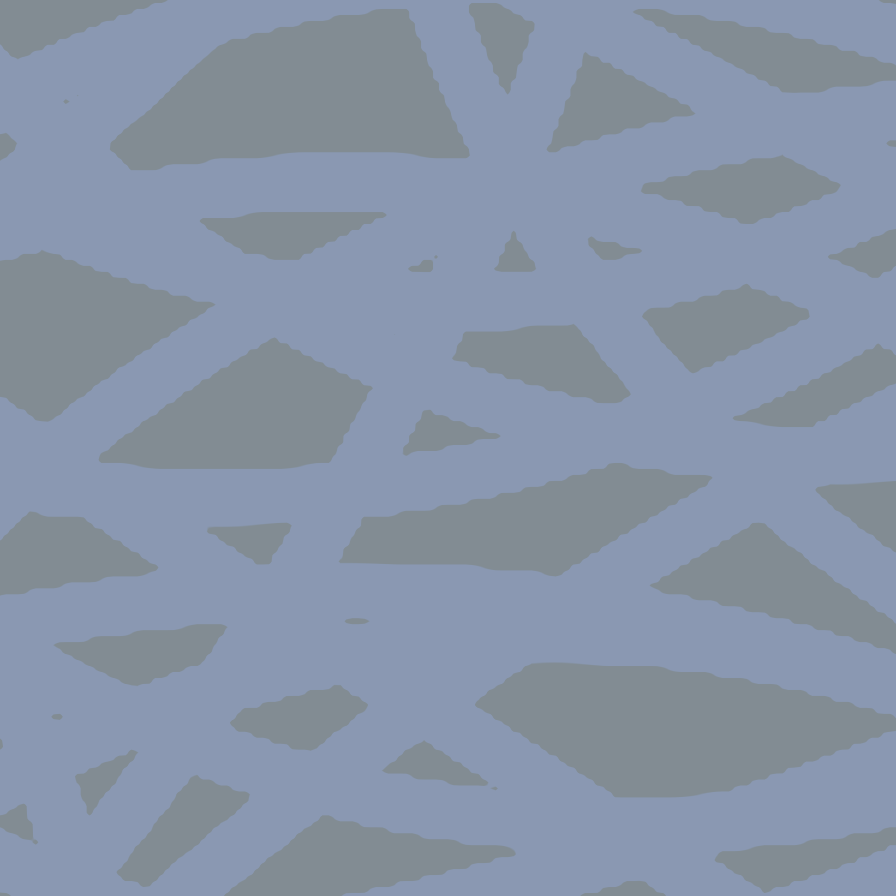
This pattern is drawn by a WebGL 1 fragment shader. Its source:

```glsl
precision highp float;
// Broad, gently bent blue strands crossing over a grey ground, with faintly stepped edges.

uniform vec2 u_resolution;

const vec3 STRAND_COLOR = vec3(0.54, 0.598, 0.70);
const vec3 GROUND_COLOR = vec3(0.508, 0.548, 0.578);

const int STRAND_COUNT = 18;
const float HALF_WIDTH = 0.032;
const float SPREAD = 1.2;       // range of strand offsets across the canvas
const float MAX_BEND = 0.5;     // strongest parabolic curvature
const float GOLDEN = 0.618034;
const float CELL = 1.0 / 150.0; // lattice that steps the edges
const float STEP_GAIN = 2.5;    // higher values give flatter steps

// Sine-free hash: one value in, three random values in 0..1 out.
vec3 hash31(float n) {
  vec3 h = fract(vec3(n) * vec3(0.1031, 0.1030, 0.0973));
  h += dot(h, h.yzx + 33.33);
  return fract((h.xxy + h.yzz) * h.zyx);
}

// Approximate distance to a parabola through the canvas centre, shifted sideways.
float bentLineDistance(vec2 p, float angle, float offset, float bend) {
  float c = cos(angle);
  float s = sin(angle);
  vec2 q = vec2(c * p.x + s * p.y, c * p.y - s * p.x);
  float slope = 2.0 * bend * q.x;
  float rise = offset + bend * (q.x * q.x - 0.08);
  return abs(q.y - rise) / sqrt(1.0 + slope * slope);
}

// Signed depth inside the union of strands; positive means covered.
float strandDepth(vec2 p) {
  float nearest = 10.0;
  for (int i = 0; i < STRAND_COUNT; i++) {
    float index = float(i);
    vec3 rnd = hash31(index + 7.0);
    // Evenly spread directions, favouring the horizontal.
    float t = 2.0 * (index + rnd.x) / float(STRAND_COUNT) - 1.0;
    float angle = t * (0.4 + 0.8 * t * t);
    // Golden-ratio offsets keep similar directions apart.
    float offset = (fract(index * GOLDEN + 0.12 * rnd.y) - 0.5) * SPREAD;
    float bend = (2.0 * rnd.z - 1.0) * MAX_BEND;
    nearest = min(nearest, bentLineDistance(p, angle, offset, bend));
  }
  return HALF_WIDTH - nearest;
}

// Clamped coverage at a lattice corner.
float cornerCoverage(vec2 corner) {
  return clamp(0.5 + STEP_GAIN * strandDepth(corner * CELL) / CELL, 0.0, 1.0);
}

// Bilinear blend of corner coverages; its half level has stepped edges.
float steppedCoverage(vec2 p) {
  vec2 lattice = p / CELL;
  vec2 base = floor(lattice);
  vec2 f = lattice - base;
  float low = mix(cornerCoverage(base),
                  cornerCoverage(base + vec2(1.0, 0.0)), f.x);
  float high = mix(cornerCoverage(base + vec2(0.0, 1.0)),
                   cornerCoverage(base + vec2(1.0, 1.0)), f.x);
  return mix(low, high, f.y);
}

void main() {
  float size = min(u_resolution.x, u_resolution.y);
  vec2 p = (gl_FragCoord.xy - 0.5 * u_resolution) / size;

  // Edge softness of about one pixel.
  float softness = min(0.6 / (size * CELL), 0.45);
  float mask = smoothstep(0.5 - softness, 0.5 + softness, steppedCoverage(p));

  gl_FragColor = vec4(mix(GROUND_COLOR, STRAND_COLOR, mask), 1.0);
}
```
